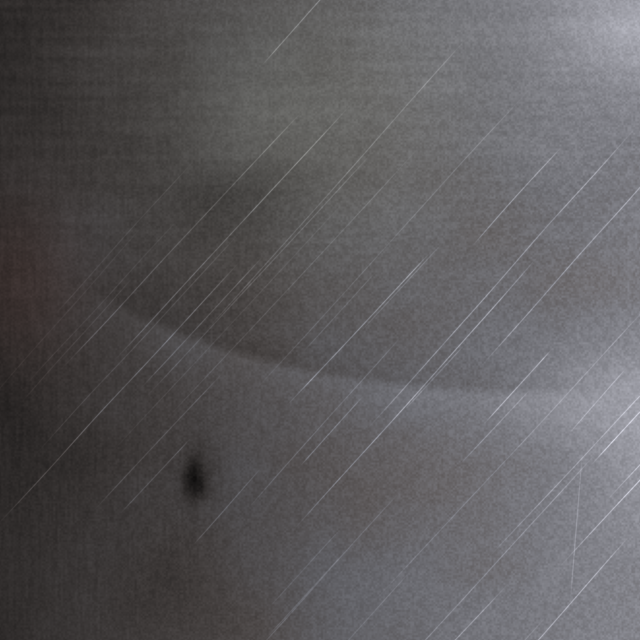
Write a three.js fragment shader that draws this texture.

```glsl
// Worn dark metal: a soft grey sheen rising from left to right, clouded by
// noise, with fine grain and brushing, a curved fold, a dark pit and many
// thin diagonal scratches scattered by a loop.

#define SCRATCHES 46
#define SCRATCH_ANGLE 0.83
#define SCRATCH_WIDTH 0.0012
#define SCRATCH_GAIN 0.21
#define GRAIN_SCALE 330.0
#define GRAIN_GAIN 0.085
#define BRUSH_GAIN 0.035
#define CLOUD_GAIN 0.11
#define WARM_TINT vec3(1.06, 0.985, 0.965)
#define COOL_TINT vec3(0.985, 0.99, 1.045)
#define OLIVE_TINT vec3(1.01, 1.01, 0.97)

varying vec2 vUv;

float hash(vec2 p) {
  return fract(sin(dot(p, vec2(12.9898, 78.233))) * 43758.5453);
}

float noise(vec2 p) {
  vec2 i = floor(p);
  vec2 f = fract(p);
  f = f * f * (3.0 - 2.0 * f);
  float low = mix(hash(i), hash(i + vec2(1.0, 0.0)), f.x);
  float high = mix(hash(i + vec2(0.0, 1.0)), hash(i + vec2(1.0)), f.x);
  return mix(low, high, f.y);
}

float fbm(vec2 p) {
  float sum = 0.0;
  float gain = 0.5;
  for (int i = 0; i < 4; i++) {
    sum += gain * noise(p);
    p = p * 2.03 + 17.3;
    gain *= 0.5;
  }
  return sum;
}

// Soft elliptical spot
float blob(vec2 p, vec2 center, vec2 radius) {
  vec2 q = (p - center) / radius;
  return exp(-dot(q, q));
}

// Thin line through center, fading towards both ends
float scratch(vec2 p, vec2 center, float angle, float halfLength) {
  vec2 dir = vec2(cos(angle), sin(angle));
  vec2 q = p - center;
  float along = dot(q, dir);
  float across = (dot(q, vec2(-dir.y, dir.x))) / SCRATCH_WIDTH;
  float ends = 1.0 - smoothstep(0.65, 1.0, abs(along) / halfLength);
  return exp(-across * across) * ends;
}

// Scratches spread evenly across their direction, randomly along it
float scratches(vec2 p) {
  vec2 dir = vec2(cos(SCRATCH_ANGLE), sin(SCRATCH_ANGLE));
  vec2 side = vec2(-dir.y, dir.x);
  vec2 bent = p + side * 0.003 * (noise(p * 6.0) - 0.5);
  float sum = 0.0;
  for (int i = 0; i < SCRATCHES; i++) {
    float id = float(i) + 1.0;
    float offset = mix(-0.64, 0.31, (id + 1.6 * hash(vec2(id, 1.7)) - 1.3) / float(SCRATCHES));
    float along = mix(0.3, 1.1, hash(vec2(id, 4.1)));
    float size = mix(0.07, 0.34, pow(hash(vec2(id, 7.9)), 1.4));
    float angle = SCRATCH_ANGLE + 0.03 * (hash(vec2(id, 9.3)) - 0.5);
    float strength = mix(0.2, 1.0, hash(vec2(id, 2.6)));
    sum += strength * scratch(bent, dir * along + side * offset, angle, size);
  }
  sum += 0.4 * scratch(p, vec2(0.9, 0.17), 1.49, 0.12);
  return min(sum, 1.2) * (0.7 + 0.6 * noise(p * 45.0));
}

// Broad light and shade of the sheet
float sheen(vec2 p) {
  float tone = 0.18 + 0.37 * p.x;
  tone += 0.045 * blob(p, vec2(0.52, 0.83), vec2(0.3, 0.22));
  tone += 0.03 * blob(p, vec2(0.38, 0.79), vec2(0.09, 0.06));
  tone -= 0.055 * blob(p, vec2(0.38, 0.69), vec2(0.1, 0.06));
  tone -= 0.04 * blob(p, vec2(0.3, 0.2), vec2(0.25, 0.25));
  tone -= 0.05 * blob(p, vec2(0.88, 0.68), vec2(0.25, 0.25));
  tone += 0.11 * blob(p, vec2(1.02, 0.37), vec2(0.2, 0.08));
  tone += 0.12 * blob(p, vec2(1.0, 0.95), vec2(0.12, 0.07));
  // Fold: shaded above its edge, lit just below
  float fold = p.y - 0.385 - 0.25 * pow(1.0 - p.x, 3.0);
  float reach = smoothstep(0.08, 0.3, p.x) * (1.0 - smoothstep(0.8, 0.98, p.x));
  float shade = smoothstep(-0.012, 0.012, fold) * exp(-max(fold, 0.0) * 9.0);
  float lit = (1.0 - smoothstep(-0.01, 0.01, fold)) * exp(min(fold, 0.0) * 22.0);
  return tone + reach * (0.035 * lit - 0.045 * shade);
}

void main() {
  vec2 p = vUv;
  float cloud = fbm(p * vec2(4.0, 5.5) + 3.7) - 0.47;
  float tone = sheen(p) + CLOUD_GAIN * cloud;

  // Dark pit with a soft halo
  vec2 pit = p + 0.012 * (vec2(noise(p * 35.0), noise(p * 35.0 + 9.0)) - 0.5);
  tone -= 0.15 * blob(pit, vec2(0.305, 0.255), vec2(0.016, 0.03));
  tone -= 0.05 * blob(pit, vec2(0.31, 0.26), vec2(0.035, 0.06));

  // Fine grain, upright threads on the left and level brushing above
  float grain = 0.65 * noise(p * GRAIN_SCALE) + 0.35 * noise(p * GRAIN_SCALE * 0.53 + 5.0) - 0.5;
  float threads = (noise(p * vec2(260.0, 25.0)) - 0.5) * (1.0 - 0.8 * p.x);
  float brushing = (noise(p * vec2(9.0, 130.0)) - 0.5) * smoothstep(0.25, 0.9, p.y);
  tone += GRAIN_GAIN * grain * (0.5 + 0.8 * p.x) + BRUSH_GAIN * (0.7 * threads + 0.8 * brushing);
  tone += SCRATCH_GAIN * scratches(p) * (0.6 + 0.4 * p.x);

  // Warm shadows, cool lights, an olive cast above and rust at the left edge
  vec3 tint = mix(WARM_TINT, COOL_TINT, smoothstep(0.15, 0.48, tone + 0.25 * cloud));
  tint = mix(tint, OLIVE_TINT, 0.8 * blob(p, vec2(0.45, 0.82), vec2(0.28, 0.25)));
  tint += vec3(0.1, -0.03, -0.05) * blob(p, vec2(0.02, 0.56), vec2(0.1, 0.13));
  gl_FragColor = vec4(clamp(tone * tint, 0.0, 1.0), 1.0);
}
```
